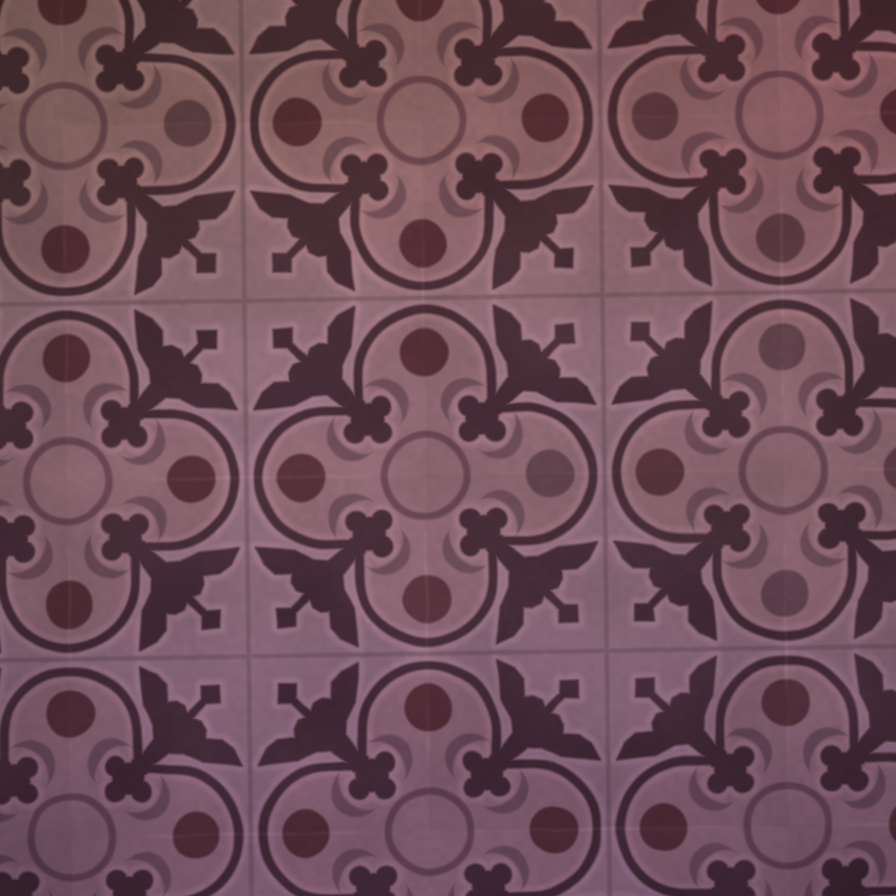
A WebGL 2 fragment shader for this pattern:

```glsl
#version 300 es
precision highp float;

uniform vec2 u_resolution;
out vec4 fragColor;

float hash(vec2 p) {
  return fract(sin(dot(p, vec2(127.1, 311.7))) * 43758.5453);
}

float noise(vec2 p) {
  vec2 i = floor(p), f = fract(p);
  f = f * f * (3.0 - 2.0 * f);
  return mix(mix(hash(i), hash(i + vec2(1, 0)), f.x),
             mix(hash(i + vec2(0, 1)), hash(i + vec2(1, 1)), f.x), f.y);
}

float box(vec2 p, float halfSize) {
  vec2 d = abs(p) - halfSize;
  return length(max(d, 0.0)) + min(max(d.x, d.y), 0.0);
}

// Half of the corner lily: x runs along the diagonal, y away from it
float lily(vec2 p) {
  const int N = 15;
  vec2 v[N] = vec2[N](
    vec2(0.25, -0.03), vec2(0.26, 0.016), vec2(0.36, 0.028), vec2(0.386, 0.058),
    vec2(0.405, 0.115), vec2(0.474, 0.198), vec2(0.490, 0.150), vec2(0.486, 0.110),
    vec2(0.454, 0.074), vec2(0.474, 0.057), vec2(0.482, 0.032), vec2(0.472, 0.010),
    vec2(0.50, 0.008), vec2(0.55, 0.008), vec2(0.55, -0.03));
  float d = 1e3, side = 1.0;
  for (int i = 0, j = N - 1; i < N; j = i, i++) {
    vec2 e = v[j] - v[i], w = p - v[i];
    vec2 b = w - e * clamp(dot(w, e) / dot(e, e), 0.0, 1.0);
    d = min(d, dot(b, b));
    bvec3 c = bvec3(p.y >= v[i].y, p.y < v[j].y, e.x * w.y > e.y * w.x);
    if (all(c) || all(not(c))) side = -side;
  }
  return side * sqrt(d) - 0.003;
}

float cover(float d) {
  float soft = max(0.006, 1.6 / u_resolution.y);
  return smoothstep(soft, -soft, d);
}

void main() {
  vec2 p = gl_FragCoord.xy / u_resolution;

  // Slightly turned tile grid, origin at a flower centre
  vec2 g = p - vec2(0.475, 0.469);
  g = vec2(g.x + 0.012 * g.y, g.y - 0.016 * g.x) / vec2(0.3997, 0.397);
  vec2 tile = floor(g + 0.5);
  vec2 q = g - tile;
  vec2 seam = abs(q);
  q += 0.006 * (vec2(noise(g * 14.0), noise(g * 14.0 + 50.0)) - 0.5);

  // Fold into one eighth of the tile
  vec2 a = abs(q);
  bool upright = a.y > a.x;
  vec2 l = upright ? a : a.yx;
  vec2 lobeId = tile * 3.0 + (upright ? vec2(0, sign(q.y)) : vec2(sign(q.x), 0));

  // Clay under uneven light
  vec3 clay = mix(vec3(0.50, 0.37, 0.46), vec3(0.535, 0.405, 0.455), smoothstep(0.0, 0.5, p.y));
  vec3 warm = mix(vec3(0.53, 0.41, 0.40), vec3(0.57, 0.39, 0.42), p.x);
  clay = mix(clay, warm, smoothstep(0.5, 0.95, p.y));
  vec2 fromMiddle = p - vec2(0.5, 0.52);
  clay *= 1.04 - 0.42 * dot(fromMiddle, fromMiddle);
  clay *= 0.97 + 0.06 * hash(tile + 0.5 * sign(q));
  vec3 color = clay;

  // Flower outline, corner knots and lilies
  float petal = length(vec2(l.x, max(l.y - 0.28, 0.0))) - 0.187;
  float outline = abs(petal) - 0.0125;
  vec2 k = abs(l - 0.16);
  float knot = min(box(k, 0.046), length(k - 0.036) - 0.030);
  float corner = min(lily(vec2(l.x + l.y, l.y - l.x) * 0.7071), box(l - 0.394, 0.024) - 0.003);
  float dark = min(min(outline, knot), corner);

  // Warmer petals and a pale rim around the dark parts
  color *= mix(vec3(1.0), vec3(1.0, 0.97, 0.95), cover(petal));
  color *= 1.0 + 0.10 * smoothstep(0.026, 0.008, dark);

  // Crescents and centre ring
  float crescent = max(length(l - vec2(0.115, 0.205)) - 0.070, 0.085 - length(l - vec2(0.150, 0.170)));
  color = mix(color, clay * vec3(0.77, 0.72, 0.74), cover(crescent));
  float ring = abs(length(q) - 0.115) - 0.010;
  color = mix(color, clay * vec3(0.74, 0.66, 0.70), cover(ring));

  // Dots, some of them faded
  float fade = smoothstep(0.55, 1.0, hash(lobeId + 7.0));
  vec3 dotInk = clay * mix(vec3(0.60, 0.44, 0.46), vec3(0.70, 0.64, 0.66), fade);
  color = mix(color, dotInk, cover(length(l - vec2(0, 0.347)) - 0.067));

  // Dark ink, worn in patches
  float wear = 0.90 + 0.10 * noise(g * 5.0 + 20.0);
  color = mix(color, clay * vec3(0.47, 0.39, 0.43), cover(dark) * wear);

  // Joints between tiles and pale seams across them
  float joint = 0.5 - max(seam.x, seam.y);
  color *= 1.0 - 0.13 * smoothstep(0.011, 0.002, joint);
  color += 0.035 * smoothstep(0.009, 0.001, l.x) * smoothstep(0.1, 0.3, l.y) * noise(g * 9.0);

  // Mottling and grain
  color *= 0.93 + 0.09 * noise(g * 6.0) + 0.05 * noise(g * 55.0);
  fragColor = vec4(color, 1.0);
}
```
